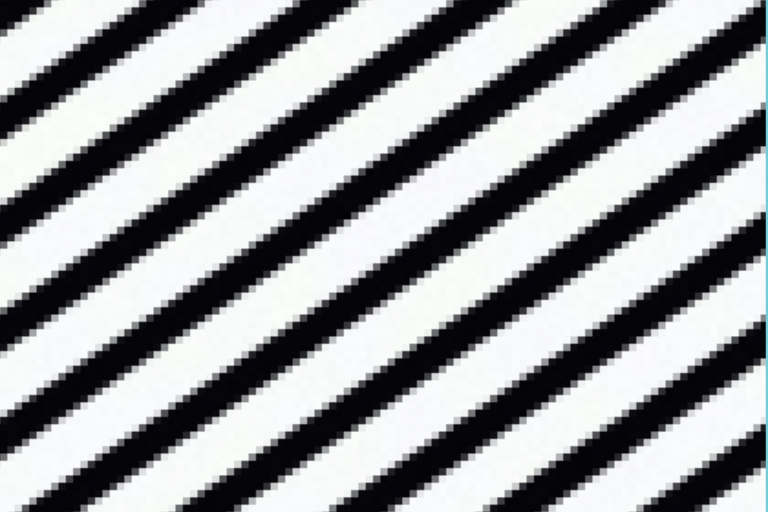
This pattern is drawn by a WebGL 2 fragment shader. Its source:

```glsl
#version 300 es
precision highp float;
// Black diagonal stripes rising to the right on white, in coarse soft mosaic cells.

uniform vec2 u_resolution;
out vec4 fragColor;

const vec2  REPEATS     = vec2(4.97, 4.83);  // stripes across and down
const float PHASE       = 0.145;             // stripe centre, from the top left
const float STRIPE_HALF = 0.196;             // half width, in periods
const float EDGE_SOFT   = 0.055;             // half of the grey ramp, in periods
const vec2  CELLS       = vec2(105.0, 70.0); // mosaic cells across and down
const float CELL_BLEND  = 0.16;              // softness of the cell borders
const float GRAIN       = 0.014;             // brightness change per cell
const float TINT        = 0.012;             // warm and cool drift of the ground
const float TINT_SCALE  = 0.125;             // drift patches per cell
const float RIM_WIDTH   = 0.003;             // thin line on the right border

const vec3 WHITE = vec3(0.976, 0.982, 0.984);
const vec3 BLACK = vec3(0.015, 0.015, 0.035);
const vec3 RIM   = vec3(0.45, 0.80, 0.84);

float hash(vec2 p) {
    vec3 q = fract(p.xyx * 0.1031);
    q += dot(q, q.yzx + 33.33);
    return fract((q.x + q.y) * q.z);
}

float valueNoise(vec2 p) {
    vec2 i = floor(p);
    vec2 f = smoothstep(0.0, 1.0, fract(p));
    float low  = mix(hash(i), hash(i + vec2(1.0, 0.0)), f.x);
    float high = mix(hash(i + vec2(0.0, 1.0)), hash(i + vec2(1.0)), f.x);
    return mix(low, high, f.y);
}

// Distance from the nearest stripe centre, in periods; y runs downwards.
float stripeDistance(vec2 p) {
    return abs(fract(dot(p, REPEATS) - PHASE + 0.5) - 0.5);
}

// Flat colour of one mosaic cell.
vec3 cellColor(vec2 cell) {
    float d = stripeDistance((cell + 0.5) / CELLS);
    float ground = smoothstep(STRIPE_HALF - EDGE_SOFT, STRIPE_HALF + EDGE_SOFT, d);
    float grain = (hash(cell + 17.0) - 0.5) * GRAIN;
    float drift = (valueNoise(cell * TINT_SCALE + 40.0) - 0.5) * 2.0 * TINT;
    vec3 paper = WHITE + grain + drift * vec3(0.2, 0.5, -1.0);
    vec3 ink = BLACK + grain * 0.6;
    return mix(ink, paper, ground);
}

void main() {
    vec2 uv = gl_FragCoord.xy / u_resolution;
    vec2 p = vec2(uv.x, 1.0 - uv.y);

    // Blend the four nearest cells across narrow borders.
    vec2 grid = p * CELLS - 0.5;
    vec2 cell = floor(grid);
    vec2 blend = smoothstep(0.5 - CELL_BLEND, 0.5 + CELL_BLEND, fract(grid));
    vec3 upper = mix(cellColor(cell), cellColor(cell + vec2(1.0, 0.0)), blend.x);
    vec3 lower = mix(cellColor(cell + vec2(0.0, 1.0)), cellColor(cell + vec2(1.0)), blend.x);
    vec3 color = mix(upper, lower, blend.y);

    // Thin coloured line on the right border.
    float pixel = 1.0 / u_resolution.x;
    float rim = smoothstep(-0.5 * pixel, 0.5 * pixel, uv.x - 1.0 + RIM_WIDTH);
    color = mix(color, RIM, rim);

    fragColor = vec4(clamp(color, 0.0, 1.0), 1.0);
}
```
